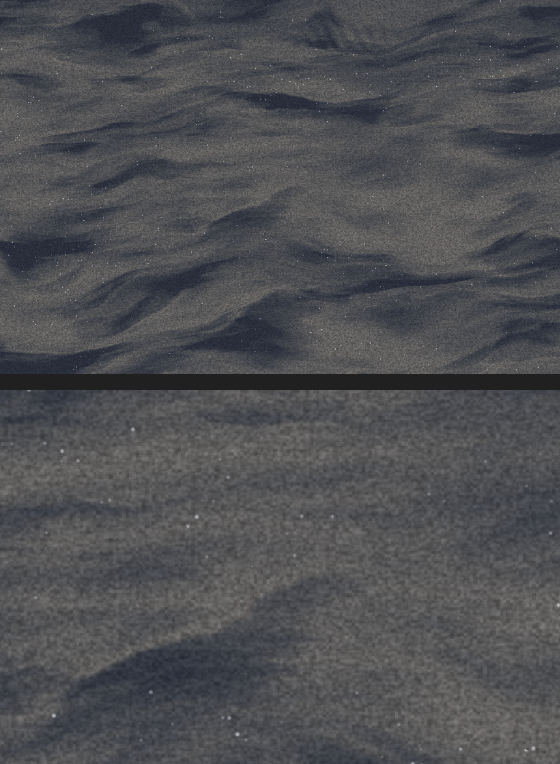
Top, the full canvas; bottom, a detail of the centre.
Reproduce this texture procedurally as a WebGL 2 fragment shader.

```glsl
#version 300 es
precision highp float;

uniform vec2 u_resolution;
out vec4 fragColor;

vec2 hash2(vec2 cell) {
    vec3 h = fract(cell.xyx * vec3(0.1031, 0.1030, 0.0973));
    h += dot(h, h.yzx + 33.33);
    return fract((h.xx + h.yz) * h.zy);
}

float cornerSlope(vec2 cell, vec2 offset) {
    float angle = 6.2832 * hash2(cell).x;
    return dot(vec2(cos(angle), sin(angle)), offset);
}

float gradientNoise(vec2 p) {
    vec2 c = floor(p), f = p - c;
    vec2 w = f * f * f * (f * (f * 6.0 - 15.0) + 10.0);
    vec2 e = vec2(1.0, 0.0);
    float low = mix(cornerSlope(c, f), cornerSlope(c + e, f - e), w.x);
    float high = mix(cornerSlope(c + e.yx, f - e.yx), cornerSlope(c + 1.0, f - 1.0), w.x);
    return mix(low, high, w.y);
}

float fbm(vec2 p) {
    float sum = 0.0, amplitude = 1.0;
    for (int i = 0; i < 5; i++) {
        sum += amplitude * gradientNoise(p);
        p = mat2(1.9, 0.15, -0.15, 1.9) * p + 13.7;
        amplitude *= 0.55;
    }
    return sum;
}

// Tapered hollows, soft on one side and cut by a pale crest on the other.
float hollows(vec2 p, float frequency, float seed) {
    float level = p.y * frequency + 0.8 * gradientNoise(p * vec2(2.6, 3.5) + seed) + seed;
    level += 0.12 * fbm(p * vec2(7.0, 16.0) + seed);
    float row = floor(level), f = level - row;
    float presence = gradientNoise(vec2(p.x * 3.0 + row * 17.3, row * 5.71 + seed));
    float reach = smoothstep(-0.05, 0.4, presence + 0.22 * fbm(p * vec2(6.0, 30.0)));
    float start = 0.93 - 0.85 * reach;
    float shade = smoothstep(start, start + 0.05 + 0.45 * reach, f);
    shade *= reach * (1.0 - smoothstep(0.86, 0.95, f));
    float crest = smoothstep(0.86, 0.95, f) * (1.0 - smoothstep(0.95, 1.0, f));
    return shade - 0.4 * reach * crest;
}

// Sparse bright grains, gathered into loose drifts.
float glints(vec2 p, float density) {
    vec2 grid = p * 140.0, cell = floor(grid);
    vec2 chance = hash2(cell + 71.0);
    vec2 center = 0.3 + 0.4 * hash2(cell + 211.0);
    float radius = 0.12 + 0.16 * chance.y;
    float spot = 1.0 - smoothstep(radius * 0.3, radius + 0.12, length(grid - cell - center));
    return spot * step(1.0 - density, chance.x) * (0.3 + 0.7 * chance.y * chance.y);
}

vec3 sandColor(float tone) {
    vec3 color = mix(vec3(0.165, 0.180, 0.232), vec3(0.247, 0.261, 0.290), smoothstep(0.0, 0.42, tone));
    return mix(color, vec3(0.392, 0.383, 0.376), smoothstep(0.25, 1.0, tone));
}

void main() {
    vec2 p = gl_FragCoord.xy / u_resolution.y;

    // Flow coordinates follow the drift of the sand.
    vec2 flow = p;
    flow.y -= 0.09 * p.x;
    flow.y += 0.10 * gradientNoise(p * vec2(1.7, 2.4) + 4.3);
    flow.y += 0.04 * gradientNoise(p * vec2(4.0, 7.0) + 9.1);

    // Swells steepened by their own height, with thin streaks over them.
    float swell = fbm(flow * vec2(1.6, 6.0) + 2.6);
    flow.y += 0.03 * swell;
    float streaks = fbm(flow * vec2(3.5, 18.0) + 31.0);
    float threads = fbm(flow * vec2(8.0, 46.0) + 57.0);
    float tone = 0.66 + 0.42 * swell + 0.34 * streaks + 0.14 * threads;
    tone -= 0.14 * smoothstep(0.72, 0.95, p.y);

    tone -= 0.42 * hollows(flow, 7.0, 3.4);
    tone -= 0.36 * hollows(vec2(flow.x, -flow.y), 10.0, 11.2);
    tone -= 0.28 * hollows(flow * vec2(1.4, 1.0), 15.0, 23.7);

    // A small field of ripples.
    vec2 field = (p - vec2(0.93, 0.9)) / vec2(0.13, 0.045);
    tone += 0.12 * exp(-dot(field, field)) * sin(170.0 * p.x + 130.0 * p.y + 5.0 * swell);

    tone = clamp(tone, 0.0, 1.0);
    vec3 color = sandColor(tone);

    // Grain grows stronger on the pale sand.
    float grain = 0.8 * gradientNoise(p * vec2(200.0, 260.0)) + 0.55 * gradientNoise(p * vec2(90.0, 140.0) + 50.0);
    grain += 0.65 * (hash2(floor(p * 342.0)).x - 0.5);
    color += grain * mix(0.045, 0.115, tone);

    float drift = smoothstep(0.0, 0.45, gradientNoise(flow * vec2(2.5, 5.0) + 17.0));
    color += vec3(0.36, 0.37, 0.39) * glints(p, 0.008 + 0.08 * drift);

    fragColor = vec4(clamp(color, 0.0, 1.0), 1.0);
}
```
